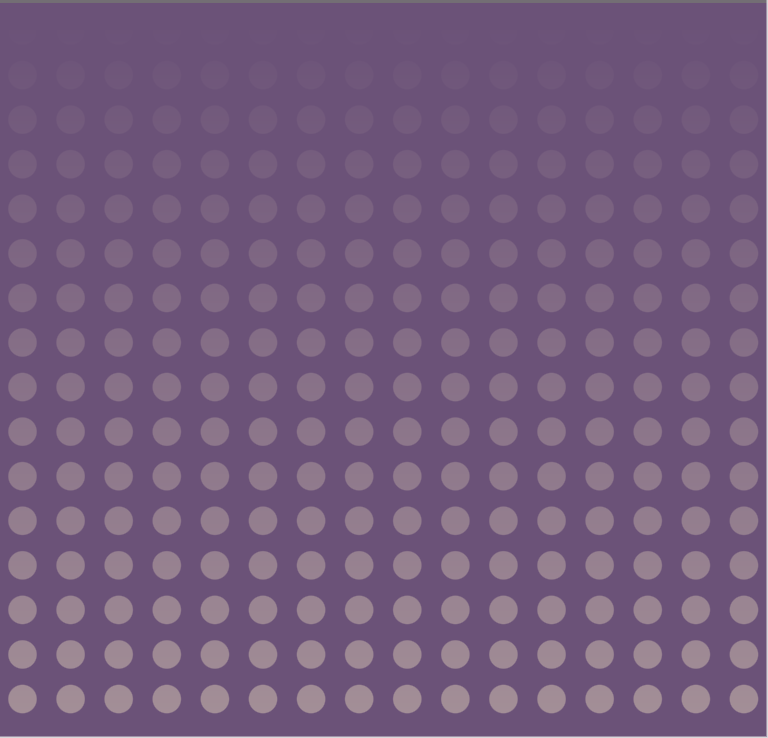
Give the GLSL for this pattern, as a Shadertoy shader.

```glsl
// Purple ground with a 16 by 16 grid of dots that fade out toward the top, and thin edge lines.
#define GRID_COUNT vec2(16.0, 16.0)
#define GRID_PITCH vec2(0.06517, 0.06039)
#define FIRST_DOT vec2(0.0305, 0.0528)
#define DOT_RADIUS 0.0193
#define FADE_RANGE vec2(0.034, 0.972)
#define EDGE_WIDTH 0.0027
#define GROUND_COLOR vec3(0.420, 0.322, 0.471)
#define DOT_COLOR vec3(0.640, 0.560, 0.592)
#define TOP_LINE_COLOR vec3(0.450, 0.430, 0.455)
#define EDGE_COLOR vec3(0.850, 0.840, 0.850)

// Signed distance to the nearest dot of the bounded grid.
float dotGridDistance(vec2 p) {
    vec2 cell = clamp(round((p - FIRST_DOT) / GRID_PITCH), vec2(0.0), GRID_COUNT - 1.0);
    return length(p - FIRST_DOT - cell * GRID_PITCH) - DOT_RADIUS;
}

// Antialiased coverage of the region where the distance is negative.
float coverage(float dist, float pixel) {
    return clamp(0.5 - dist / pixel, 0.0, 1.0);
}

void mainImage(out vec4 fragColor, in vec2 fragCoord) {
    float pixel = 1.0 / iResolution.y;
    vec2 p = fragCoord * pixel;
    float canvasWidth = iResolution.x * pixel;

    // Dots grow more opaque from top to bottom
    float depth = 1.0 - p.y;
    float opacity = clamp((depth - FADE_RANGE.x) / (FADE_RANGE.y - FADE_RANGE.x), 0.0, 1.0);
    float dotMask = coverage(dotGridDistance(p), 1.3 * pixel);
    vec3 color = mix(GROUND_COLOR, DOT_COLOR, dotMask * opacity);

    // Grey line along the top, pale lines along the bottom and right
    color = mix(color, TOP_LINE_COLOR, coverage(depth - 1.5 * EDGE_WIDTH, pixel));
    float paleEdge = min(p.y, canvasWidth - p.x) - EDGE_WIDTH * 0.75;
    color = mix(color, EDGE_COLOR, coverage(paleEdge, pixel));

    fragColor = vec4(color, 1.0);
}
```
